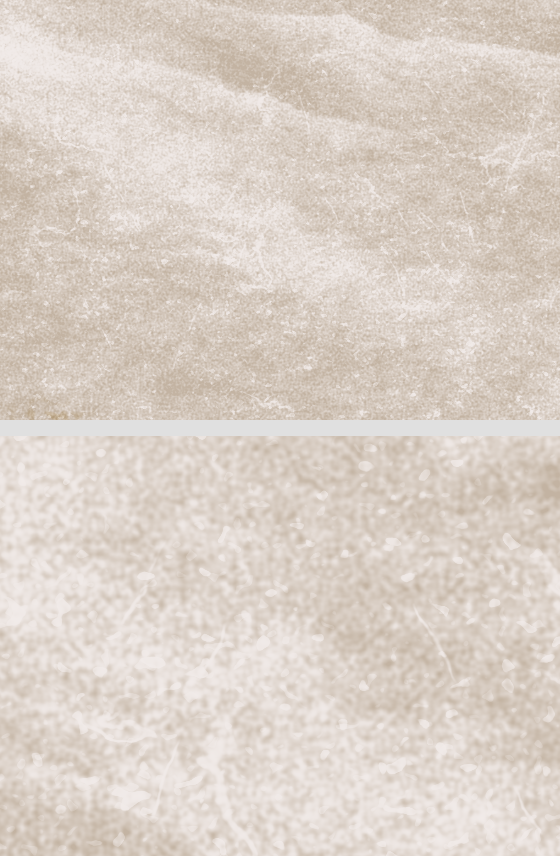
Top, the full canvas; bottom, a detail of the centre.
This texture is drawn by a Shadertoy shader. Its source:

```glsl
vec2 hash2(vec2 p) {
    vec3 q = fract(p.xyx * vec3(0.1031, 0.1030, 0.0973));
    q += dot(q, q.yzx + 33.33);
    return fract((q.xx + q.yz) * q.zy);
}

float gradientNoise(vec2 p) {
    vec2 i = floor(p), f = fract(p);
    vec2 u = f * f * f * (f * (f * 6.0 - 15.0) + 10.0);
    vec2 e = vec2(0.0, 1.0);
    float a = dot(hash2(i) * 2.0 - 1.0, f);
    float b = dot(hash2(i + e.yx) * 2.0 - 1.0, f - e.yx);
    float c = dot(hash2(i + e.xy) * 2.0 - 1.0, f - e.xy);
    float d = dot(hash2(i + e.yy) * 2.0 - 1.0, f - e.yy);
    return mix(mix(a, b, u.x), mix(c, d, u.x), u.y);
}

float fbm(vec2 p) {
    float sum = 0.0, amp = 0.5;
    for (int i = 0; i < 5; i++) {
        sum += amp * gradientNoise(p);
        p = mat2(1.6, 1.2, -1.2, 1.6) * p + 7.3;
        amp *= 0.5;
    }
    return sum;
}

// Pale layer: crisp upper edge, slow fade below it
float sheet(float d, float fade) {
    return smoothstep(0.005, -0.009, d) * exp(min(d, 0.0) / fade);
}

float segment(vec2 p, vec2 a, vec2 b) {
    vec2 ab = b - a;
    return length(p - a - ab * clamp(dot(p - a, ab) / dot(ab, ab), 0.0, 1.0));
}

// Thin, broken hairline cracks, mostly falling to the right
float cracks(vec2 p, float px) {
    float sum = 0.0;
    vec2 q = p + 0.022 * vec2(fbm(p * 13.0), fbm(p * 13.0 + 40.0));
    for (int i = 0; i < 18; i++) {
        vec2 h = hash2(vec2(float(i) + 3.0, 17.0));
        vec2 k = hash2(vec2(float(i) + 9.0, 51.0));
        float angle = i % 4 == 3 ? 1.0 + 0.3 * k.x : -1.35 + 0.6 * k.x;
        vec2 start = h * vec2(1.33, 0.85);
        vec2 end = start + (0.08 + 0.2 * k.y) * vec2(cos(angle), sin(angle));
        sum = max(sum, smoothstep(0.0014 + px, 0.0, segment(q, start, end)));
    }
    return sum * smoothstep(-0.2, 0.1, gradientNoise(p * 24.0));
}

void mainImage(out vec4 fragColor, in vec2 fragCoord) {
    vec2 p = fragCoord / iResolution.y;
    float px = 1.0 / iResolution.y;
    vec2 warp = vec2(fbm(p * 3.0 + 2.0), fbm(p * 3.0 + 19.0));
    vec2 rough = vec2(fbm(p * 28.0), fbm(p * 28.0 + 70.0));
    vec2 q = p + 0.12 * warp + 0.012 * rough;
    vec2 flow = vec2(0.95 * q.x - 0.31 * q.y, 0.31 * q.x + 0.95 * q.y);
    float upper = smoothstep(0.55, 0.8, p.y + 0.12 * p.x);

    // Cloudy ground, mottling and lacy speckle
    float cloud = fbm(flow * vec2(2.2, 6.0) + 4.0);
    float mottle = fbm(p * vec2(11.0, 19.0) + 3.0 * warp);
    float lace = fbm(p * vec2(38.0, 54.0) + 25.0);
    float tone = 0.25 + 0.85 * cloud + (0.75 - 0.35 * upper) * mottle + 0.6 * lace;

    // Diagonal pale drift and layered strata
    float drift = (q.y - 0.85 + 0.6 * q.x) / 0.15;
    tone += 0.42 * exp(-drift * drift) * smoothstep(1.25, 0.85, p.x);
    tone += 0.46 * sheet(q.y - 0.91 + 0.24 * q.x, 0.075) * smoothstep(1.0, 0.35, p.x);
    tone += 0.52 * sheet(q.y - 0.86 + 0.17 * q.x, 0.045)
          * smoothstep(0.45, 0.6, p.x) * smoothstep(1.05, 0.8, p.x);
    tone += 0.55 * sheet(q.y - 1.06 + 0.14 * q.x, 0.055) * smoothstep(0.15, 0.4, p.x);
    tone += 0.35 * sheet(q.y - 0.45 + 0.12 * q.x, 0.04)
          * smoothstep(0.02, 0.12, p.x) * smoothstep(0.75, 0.45, p.x);
    tone += upper * 0.5 * fbm(flow * vec2(2.0, 34.0));

    // White mineral seams with crumbly rims
    float crumble = gradientNoise(p * 48.0);
    float seam = abs(fbm(flow * vec2(2.4, 4.5) + 31.0) + 0.03 * crumble + 0.06 * rough.x);
    float seamMask = smoothstep(0.08, 0.3, gradientNoise(p * 4.0 + 12.0) + 0.4 * rough.y);
    tone += 0.45 * seamMask * smoothstep(0.016, 0.003, seam);

    // Right-hand forked vein
    vec2 v = p + 0.035 * vec2(fbm(p * 14.0), fbm(p * 14.0 + 8.0)) + 0.02 * rough;
    float vein = min(segment(v, vec2(1.3, 0.77), vec2(1.2, 0.55)),
                     segment(v, vec2(1.33, 0.7), vec2(1.15, 0.63)));
    tone += 0.3 * smoothstep(0.005, 0.0, vein) + 0.22 * smoothstep(0.05, 0.0, vein);
    tone += 0.42 * cracks(p, px);

    // Scattered pale flecks of mixed size
    float patches = 0.3 * mottle + 0.12 * gradientNoise(p * 6.0 + 5.0) - 0.06 * upper;
    vec2 chip = p + 0.012 * rough;
    float dust = smoothstep(0.24, 0.34, gradientNoise(p * vec2(105.0, 125.0)) + patches);
    float smallFleck = smoothstep(0.3, 0.37, gradientNoise(chip * vec2(62.0, 80.0)) + patches);
    float largeFleck = smoothstep(0.4, 0.44, gradientNoise(chip * vec2(32.0, 46.0) + 9.0) + patches);
    tone += 0.22 * dust + max(0.38 * smallFleck, 0.45 * largeFleck);

    // Sandy grain
    tone += 0.62 * gradientNoise(p * 172.0) + 0.4 * gradientNoise(p * 118.0 + 60.0);

    // Beige to ivory, with a faint ochre stain in the corner
    tone = tone < 0.8 ? tone : 0.8 + 0.24 * (1.0 - exp((0.8 - tone) / 0.24));
    vec3 stone = mix(vec3(0.78, 0.722, 0.66), vec3(0.94, 0.915, 0.905), max(tone, -0.1));
    float stain = smoothstep(0.12, 0.0, length((p - vec2(0.12, 0.0)) * vec2(0.8, 1.6)));
    stone -= stain * smoothstep(-0.05, 0.3, crumble) * vec3(0.06, 0.09, 0.15);
    fragColor = vec4(stone, 1.0);
}
```
